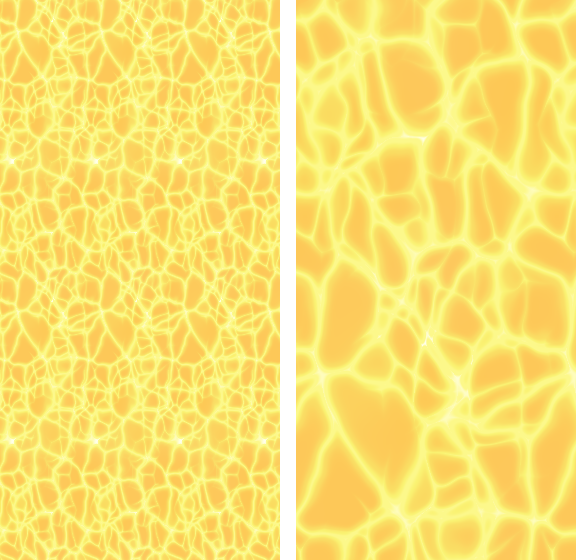
Left, the full canvas; right, a detail of the centre.
Reproduce this texture procedurally as a WebGL 1 fragment shader.

```glsl
precision highp float;

uniform vec2 u_resolution;

// Lengths are fractions of the canvas width
#define TILE vec2(0.30, 1.0)
#define LARGE_CELLS vec2(4.0, 10.0)
#define SMALL_CELLS vec2(7.0, 16.0)
#define LARGE_WIDTH 0.0051
#define SMALL_WIDTH 0.0037
#define WARP 0.024
#define HAZE 0.17
#define GAIN 1.25

const vec3 ORANGE = vec3(0.993, 0.785, 0.340);
const vec3 AMBER  = vec3(0.980, 0.865, 0.385);
const vec3 YELLOW = vec3(0.980, 0.950, 0.445);
const vec3 LEMON  = vec3(0.990, 0.972, 0.540);
const vec3 PALE   = vec3(0.995, 0.988, 0.740);

vec2 hash2(vec2 p) {
    vec3 q = fract(p.xyx * vec3(0.1031, 0.1030, 0.0973));
    q += dot(q, q.yzx + 33.33);
    return fract((q.xx + q.yz) * q.zy);
}

// Value noise that repeats once per tile
vec2 noise2(vec2 t, vec2 cells, float seed) {
    vec2 g = t * cells;
    vec2 i = floor(g);
    vec2 f = fract(g);
    f = f * f * (3.0 - 2.0 * f);
    vec2 a = hash2(mod(i, cells) + seed);
    vec2 b = hash2(mod(i + vec2(1.0, 0.0), cells) + seed);
    vec2 c = hash2(mod(i + vec2(0.0, 1.0), cells) + seed);
    vec2 d = hash2(mod(i + 1.0, cells) + seed);
    return mix(mix(a, b, f.x), mix(c, d, f.x), f.y);
}

// Soft Voronoi borders: about 1 on an edge, brighter where edges meet
float veins(vec2 t, vec2 cells, float width, float seed) {
    vec2 g = t * cells;
    vec2 home = floor(g);
    vec2 f = g - home;
    vec2 density = cells / TILE;
    vec2 nearestCell = vec2(0.0);
    vec2 nearest = vec2(0.0);
    float best = 100.0;
    for (int y = -1; y <= 1; y++) {
        for (int x = -1; x <= 1; x++) {
            vec2 o = vec2(float(x), float(y));
            vec2 r = o + hash2(mod(home + o, cells) + seed) - f;
            float d = dot(r, r);
            if (d < best) {
                best = d;
                nearest = r;
                nearestCell = o;
            }
        }
    }
    float glow = 0.0;
    for (int y = -2; y <= 2; y++) {
        for (int x = -2; x <= 2; x++) {
            vec2 o = nearestCell + vec2(float(x), float(y));
            vec2 r = o + hash2(mod(home + o, cells) + seed) - f;
            vec2 across = r - nearest;
            if (dot(across, across) > 0.0001) {
                float d = dot(0.5 * (r + nearest), across) / length(across * density);
                glow += exp(-max(d, 0.0) / width);
            }
        }
    }
    return glow;
}

vec3 honeyRamp(float v) {
    vec3 c = mix(ORANGE, AMBER, smoothstep(0.06, 0.30, v));
    c = mix(c, YELLOW, smoothstep(0.28, 0.54, v));
    c = mix(c, LEMON, smoothstep(0.50, 0.70, v));
    return mix(c, PALE, smoothstep(0.80, 1.0, v));
}

void main() {
    vec2 p = gl_FragCoord.xy / u_resolution.x;
    vec2 t = p / TILE;

    // Bend the cell walls
    vec2 bend = noise2(t, vec2(6.0, 16.0), 11.0) - 0.5;
    bend += 0.4 * (noise2(t, vec2(13.0, 34.0), 23.0) - 0.5);
    vec2 w = (p + WARP * bend) / TILE;

    // Strong net, with a finer net fading in and out
    vec2 patches = noise2(t, vec2(4.0, 11.0), 37.0);
    vec2 mist = noise2(t, vec2(3.0, 7.0), 53.0);
    float light = veins(w, LARGE_CELLS, LARGE_WIDTH, 71.0) * mix(0.75, 1.15, patches.x);
    light += veins(w, SMALL_CELLS, SMALL_WIDTH, 97.0) * 0.65 * smoothstep(0.2, 0.75, patches.y);
    light += HAZE * mist.x * mist.x;
    float v = 1.0 - exp(-GAIN * light);

    // Milky patches and rare white glints
    vec3 color = honeyRamp(v);
    color.b += 0.06 * (mist.y - 0.4) * (1.0 - v);
    float glint = smoothstep(0.72, 0.92, noise2(t, vec2(5.0, 12.0), 131.0).x);
    color = mix(color, vec3(1.0, 1.0, 0.93), glint * smoothstep(0.80, 0.93, v));

    gl_FragColor = vec4(color, 1.0);
}
```
